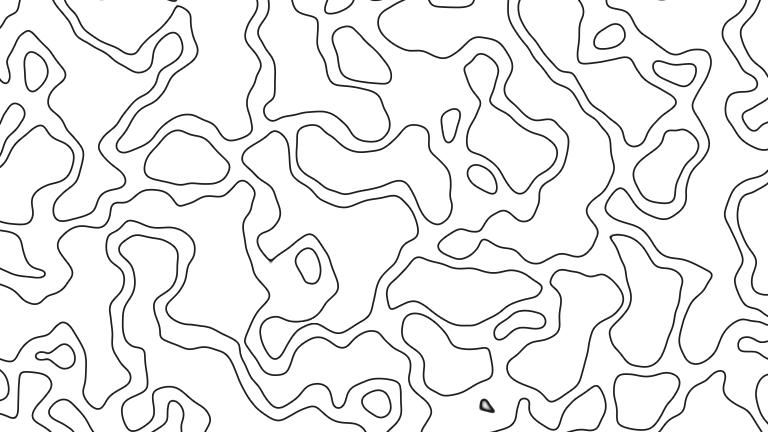
Reproduce this pattern procedurally as a Shadertoy shader.

```glsl
const vec3 PAPER = vec3(1.0);
const vec3 INK = vec3(0.12);
const float CELLS = 6.2;        // noise cells per canvas height
const float LEVEL = 0.11;       // contours run at plus and minus this height
const float LINE_WIDTH = 0.004; // in canvas heights
const float MIN_SLOPE = 1.5;    // keeps lines thin near peaks and saddles

float hash(vec2 p) {
    return fract(sin(dot(p, vec2(127.1, 311.7))) * 43758.5453);
}

// Slope of a random unit gradient at a lattice corner
float cornerSlope(vec2 corner, vec2 offset) {
    float angle = 6.2832 * hash(corner);
    return dot(vec2(cos(angle), sin(angle)), offset);
}

float gradientNoise(vec2 p) {
    vec2 i = floor(p);
    vec2 f = p - i;
    vec2 u = f * f * f * (f * (f * 6.0 - 15.0) + 10.0);
    vec2 e = vec2(1.0, 0.0);
    float bottom = mix(cornerSlope(i, f), cornerSlope(i + e.xy, f - e.xy), u.x);
    float top = mix(cornerSlope(i + e.yx, f - e.yx), cornerSlope(i + e.xx, f - e.xx), u.x);
    return mix(bottom, top, u.y);
}

// Broad hills with a turned, finer octave for small bends
float terrain(vec2 p, float cells) {
    mat2 turn = mat2(0.8, 0.6, -0.6, 0.8);
    vec2 q = p * cells + vec2(13.3, 7.6);
    return gradientNoise(q) + 0.25 * gradientNoise(turn * q * 2.0 + 31.4);
}

vec2 terrainSlope(vec2 p, float cells, float eps) {
    vec2 e = vec2(eps, 0.0);
    return vec2(terrain(p + e.xy, cells) - terrain(p - e.xy, cells),
                terrain(p + e.yx, cells) - terrain(p - e.yx, cells)) / (2.0 * eps);
}

// Coverage of a line whose centre lies at the given distance
float stroke(float dist, float width, float pixel) {
    return clamp((0.5 * width - dist) / pixel + 0.5, 0.0, 1.0);
}

void mainImage(out vec4 fragColor, in vec2 fragCoord) {
    float pixel = 1.0 / iResolution.y;
    vec2 p = fragCoord * pixel;

    // Distance to the nearer of the two contour levels
    float height = terrain(p, CELLS);
    float slope = max(length(terrainSlope(p, CELLS, 0.0015)), MIN_SLOPE);
    float dist = abs(abs(height) - LEVEL) / slope;

    fragColor = vec4(mix(PAPER, INK, stroke(dist, LINE_WIDTH, pixel)), 1.0);
}
```
